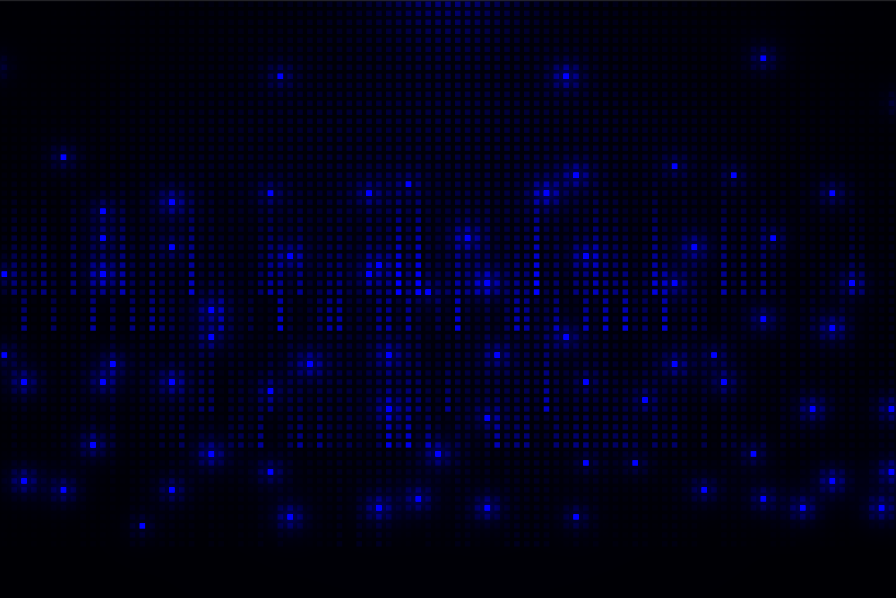
This background is drawn by a WebGL 2 fragment shader. Its source:

```glsl
#version 300 es
precision highp float;
// Blue digital rain: a grid of square lights with falling trails and glowing heads.

uniform vec2 u_resolution;
out vec4 fragColor;

float hash(vec2 p) {
    return fract(sin(dot(p, vec2(127.1, 311.7))) * 43758.5453);
}

float bell(float x, float width) {
    return exp(-x * x / (width * width));
}

// Brightness of the steady lattice, widest and strongest around the middle.
float lattice(vec2 id, vec2 uv) {
    float width = mix(0.25, 0.46, smoothstep(0.0, 0.5, uv.y));
    float fade = 1.0 - smoothstep(0.6, 0.93, uv.y);
    float columnTone = mix(0.25, 1.1, hash(vec2(id.x, 3.0)));
    float tone = mix(0.9, columnTone, smoothstep(0.2, 0.42, uv.y));
    float level = 0.21 * bell(uv.x - 0.5, width) * fade * tone;
    level *= mix(0.6, 1.0, smoothstep(0.0, 0.25, uv.y));
    return level + 0.28 * bell(uv.x - 0.5, 0.065) * exp(-uv.y * 14.0);
}

// Three tiers of vertical trails, each bright at its lower end.
float trails(vec2 id, vec2 uv) {
    float level = 0.0;
    for (int k = 0; k < 3; k++) {
        float tier = float(k);
        float pick = hash(vec2(id.x, 11.0 + tier));
        float amount = hash(vec2(id.x, 23.0 + tier));
        float end = k == 0 ? (pick < 0.6 ? 32.0 : 36.0) : (k == 1 ? (pick < 0.7 ? 49.0 : 45.0) : 60.0);
        float above = end - id.y;
        float spread = k == 0 ? 0.5 : 0.3;
        float gain = k == 0 ? 1.0 : (k == 1 ? 0.8 : 0.12);
        float tail = step(0.0, above) * exp(-above / (k == 1 ? 4.5 : 8.0))
                   * (1.0 - smoothstep(6.0, 15.0, above));
        level += gain * pow(amount, 1.7) * tail * bell(uv.x - 0.47, spread);
    }
    return level;
}

// One jittered head per block: soft haze in x, light on nearby squares in y.
vec2 heads(vec2 g) {
    vec2 light = vec2(0.0);
    vec2 block = vec2(8.0, 6.0);
    for (int j = -1; j <= 1; j++) {
        for (int i = -1; i <= 1; i++) {
            vec2 b = floor(g / block) + vec2(i, j);
            float chance = b.y < 1.0 || b.y > 9.0 ? 0.0 : (b.y < 3.0 ? 0.16 : 0.88);
            if (hash(b + 41.0) > chance) continue;
            vec2 jitter = vec2(hash(b + 57.3), hash(b + 83.7));
            vec2 head = b * block + floor(jitter * block);
            float power = mix(0.3, 1.0, hash(b + 71.9));
            vec2 toHead = g - head - 0.5;
            float d2 = dot(toHead, toHead);
            light.x += power * (0.22 * exp(-d2 / 1.4) + 0.11 * exp(-d2 / 6.0));
            // The head square is full blue; its neighbours catch part of it.
            vec2 cell = floor(g) - head;
            float c2 = dot(cell, cell);
            light.y += c2 < 0.5 ? 1.0 : 0.35 * power * exp(-c2 / 2.0);
        }
    }
    return light;
}

void main() {
    vec2 uv = gl_FragCoord.xy / u_resolution;
    uv.y = 1.0 - uv.y;

    // Grid cells, numbered from the upper left.
    vec2 count = vec2(90.9, 66.5);
    vec2 g = uv * count + vec2(0.06, 0.02);
    vec2 id = floor(g);
    vec2 pixel = count / u_resolution;
    vec2 cover = clamp((vec2(0.28, 0.3) - abs(fract(g) - 0.5)) / pixel + 0.5, 0.0, 1.0);
    float square = cover.x * cover.y;

    // Faint haze behind the grid.
    float haze = 0.012 + 0.033 * bell(uv.x - 0.5, 0.38) * bell(uv.y - 0.45, 0.5);
    haze += 0.08 * bell(uv.x - 0.5, 0.09) * exp(-uv.y * 18.0);

    vec2 glow = heads(g);
    float lit = lattice(id, uv) + trails(id, uv) + glow.y;
    float blue = min(haze + glow.x + square * lit, 1.0);
    vec3 color = vec3(0.0, 0.0, blue);

    // Thin grey rim along the top.
    color += 0.13 * (1.0 - smoothstep(0.001, 0.003, uv.y));
    fragColor = vec4(color, 1.0);
}
```
